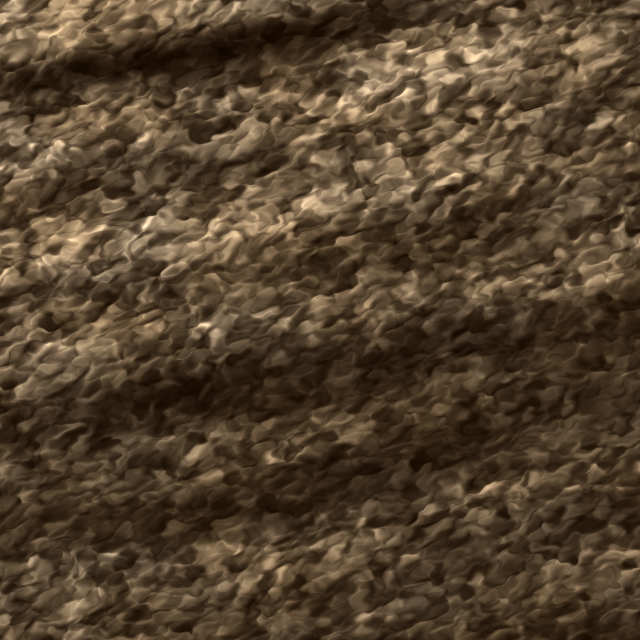
Write a WebGL 1 fragment shader that draws this texture.

```glsl
precision highp float;
uniform vec2 u_resolution;

#define BAND_SLOPE 0.22
#define BAND_PERIOD 0.172
#define BAND_CONTRAST 1.15
#define GRAIN_ANGLE 0.36
#define GRAIN_SCALE vec2(36.0, 58.0)
#define GRAIN_SOFTNESS 10.0
#define GRAIN_CONTRAST 1.0
#define RELIEF_DEPTH 1.9
#define MEDIAN_TONE 0.315
#define TONE_SPREAD 0.52
#define SHADOW_COLOR vec3(0.14, 0.09, 0.04)
#define LIGHT_COLOR vec3(0.76, 0.65, 0.51)

float hash(vec2 p) {
  return fract(sin(dot(p, vec2(127.1, 311.7))) * 43758.5453);
}

vec2 hash2(vec2 p) {
  return vec2(hash(p), hash(p + 57.3));
}

float noise(vec2 p) {
  vec2 i = floor(p);
  vec2 f = fract(p);
  f = f * f * (3.0 - 2.0 * f);
  return mix(mix(hash(i), hash(i + vec2(1.0, 0.0)), f.x),
             mix(hash(i + vec2(0.0, 1.0)), hash(i + 1.0), f.x), f.y);
}

vec2 rotate(vec2 p, float angle) {
  float c = cos(angle);
  float s = sin(angle);
  return vec2(c * p.x + s * p.y, c * p.y - s * p.x);
}

// Softly joined chips: random tone each, a little lighter above
float chips(vec2 p) {
  vec2 cell = floor(p);
  float total = 0.0;
  float weights = 0.0001;
  for (int j = -1; j <= 1; j++) {
    for (int i = -1; i <= 1; i++) {
      vec2 id = cell + vec2(float(i), float(j));
      vec2 offset = p - id - 0.1 - 0.8 * hash2(id);
      float tone = 2.2 * (hash(id + 8.4) - 0.5) + 0.8 * offset.y;
      float weight = exp(-GRAIN_SOFTNESS * dot(offset, offset));
      total += tone * weight;
      weights += weight;
    }
  }
  return total / weights;
}

// Broad light and shade in slanting ridges
float ridges(vec2 p) {
  float across = p.y - BAND_SLOPE * p.x;
  float bend = noise(vec2(p.x * 2.3, across * 5.0) + 4.0) - 0.5;
  float level = across + 0.05 * bend;
  float wave = cos(6.28318 * (level - 0.92) / BAND_PERIOD);
  float patches = noise(vec2(p.x * 3.0, across * 9.0) + 21.0) - 0.5;
  float hollow = exp(-pow((level - 0.30) / 0.10, 2.0));
  float crevice = exp(-pow((level - 0.85) / 0.026, 2.0))
                * (1.0 - smoothstep(0.45, 0.8, p.x));
  return 0.2 + 0.33 * wave + 0.9 * (across - 0.4) + 1.2 * patches
       - 0.6 * hollow - 1.8 * crevice;
}

// Height of the crumbly surface, in grain units
float crumbs(vec2 q) {
  return 0.7 * noise(q * 1.15 + 90.0) + 0.3 * noise(rotate(q, 0.9) * 2.4 + 15.0);
}

// Broken chips with lit upper faces and short shadows under them
float grain(vec2 p) {
  vec2 q = rotate(p, GRAIN_ANGLE) * GRAIN_SCALE;
  vec2 jag = vec2(noise(q * 1.7 + 3.0), noise(q * 1.7 + 31.0)) - 0.5;
  vec2 drift = vec2(noise(q * 0.45 + 7.0), noise(q * 0.45 + 51.0)) - 0.5;
  q += 0.55 * jag + 0.9 * drift;
  float coarse = chips(q);
  float fine = chips(rotate(q, 0.6) * 1.8 + 40.0);
  float relief = crumbs(q) - crumbs(q + vec2(-0.25, 0.5));
  float grit = noise(rotate(q, -0.5) * 2.8 + 70.0) - 0.5;
  return 0.85 * coarse + 0.4 * fine + RELIEF_DEPTH * relief + 0.55 * grit;
}

void main() {
  vec2 p = gl_FragCoord.xy / u_resolution.y;
  float light = BAND_CONTRAST * ridges(p);
  float contrast = GRAIN_CONTRAST * mix(0.75, 1.1, smoothstep(-1.0, 0.6, light));
  float value = light + contrast * grain(p);

  // Exponential tone gives deep shade, with highlights held back
  float lift = max(value, 0.0);
  float tone = MEDIAN_TONE * exp(TONE_SPREAD * (value - 0.07 * lift * lift));
  float blend = (tone - SHADOW_COLOR.r) / (LIGHT_COLOR.r - SHADOW_COLOR.r);
  vec3 color = mix(SHADOW_COLOR, LIGHT_COLOR, blend);

  // Slight drift between warm and grey soil
  float warmth = noise(p * vec2(9.0, 16.0) + 12.0) - 0.5;
  color *= 1.0 + warmth * vec3(0.04, 0.0, -0.08);
  gl_FragColor = vec4(clamp(color, 0.0, 1.0), 1.0);
}
```
